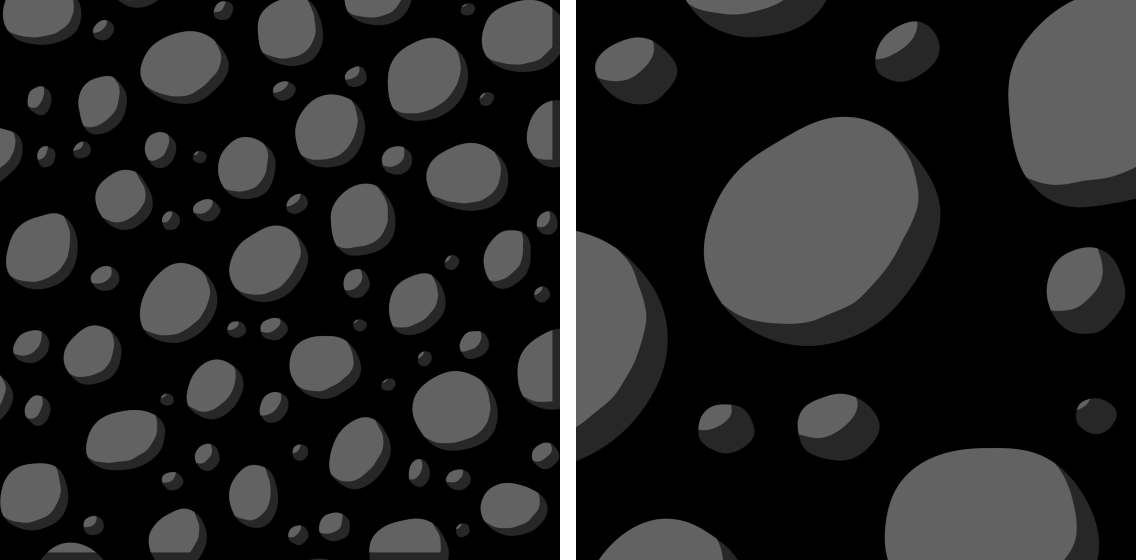
Left, the full canvas; right, a detail of the centre.
Give the GLSL for this pattern, as a Shadertoy shader.

```glsl
// Smooth grey pebbles on black: large stones sit in a turned, jittered lattice
// and smaller ones grow into the room left between them. Each stone is a dark
// body whose lit face is the same shape slid up and to the left.
#define BIG_CELL 0.190     // lattice step of the large stones
#define FILL_CELL 0.112    // lattice step of the small stones
#define LATTICE_TURN 0.42  // angle of the large lattice
#define GAP 0.016          // least space between stones
#define MIN_RADIUS 0.0125  // smaller stones are dropped
#define FILL_TRIES 24      // places tried for each small stone
#define WOBBLE 0.13        // unevenness of the outlines
#define FACE_SHIFT 0.0135  // slide of the lit face

const vec3 GROUND = vec3(0.0);
const vec3 SHADE = vec3(0.153);
const vec3 FACE = vec3(0.384);

vec2 hash2(vec2 p) {
    vec3 q = fract(p.xyx * vec3(0.1031, 0.1030, 0.0973));
    q += dot(q, q.yzx + 33.33);
    return fract((q.xx + q.yz) * q.zy);
}

mat2 turn(float angle) {
    float c = cos(angle), s = sin(angle);
    return mat2(c, -s, s, c);
}

float cornerSlope(vec2 corner, vec2 offset) {
    float angle = 6.2832 * hash2(corner).x;
    return dot(vec2(cos(angle), sin(angle)), offset);
}

float gradientNoise(vec2 p) {
    vec2 i = floor(p), f = p - i;
    vec2 u = f * f * f * (f * (f * 6.0 - 15.0) + 10.0);
    vec2 e = vec2(1.0, 0.0);
    float low = mix(cornerSlope(i, f), cornerSlope(i + e, f - e), u.x);
    float high = mix(cornerSlope(i + e.yx, f - e.yx), cornerSlope(i + 1.0, f - 1.0), u.x);
    return mix(low, high, u.y);
}

vec2 bigCellAt(vec2 p) {
    return floor(turn(LATTICE_TURN) * p / BIG_CELL);
}

// Stones are (centre, radius). A large one keeps inside its own cell.
vec3 bigStone(vec2 cell) {
    float room = 0.5 * (BIG_CELL - GAP);
    float radius = room * mix(0.6, 0.97, hash2(cell + 71.0).x);
    vec2 jitter = (2.0 * hash2(cell + 13.0) - 1.0) * (room - radius);
    vec2 centre = (cell + 0.5) * BIG_CELL + jitter;
    return vec3(turn(-LATTICE_TURN) * centre, radius);
}

// Of several random places in the cell, keep the one with the most room.
vec3 fillStone(vec2 cell) {
    float cap = FILL_CELL * mix(0.2, 0.45, hash2(cell + 37.0).x);
    vec3 best = vec3(0.0);
    for (int i = 0; i < FILL_TRIES; i++) {
        vec2 spot = hash2(cell + float(i) * vec2(17.0, 31.0) + 5.0);
        vec2 border = 0.5 - abs(spot - 0.5);
        vec2 centre = (cell + spot) * FILL_CELL;
        float radius = min(cap, FILL_CELL * min(border.x, border.y) - 0.5 * GAP);
        vec2 home = bigCellAt(centre);
        for (int k = 0; k < 9; k++) {
            vec3 big = bigStone(home + vec2(k % 3, k / 3) - 1.0);
            radius = min(radius, distance(centre, big.xy) - big.z - GAP);
        }
        if (radius > best.z) best = vec3(centre, radius);
    }
    return best;
}

// Approximate signed distance to a tilted, uneven oval.
float pebble(vec2 p, vec3 stone, vec2 seed) {
    vec2 h = hash2(seed + 91.0);
    float squash = mix(0.78, 0.95, h.x);
    vec2 q = turn(0.75 + 1.8 * (h.y - 0.5)) * (p - stone.xy) / stone.z;
    q.y /= squash;
    float len = length(q);
    vec2 rim = q / max(len, 0.001);
    float bump = gradientNoise(rim * 0.95 + seed * 7.31 + 0.37);
    return (len - 1.0 + WOBBLE * (0.45 - bump)) * stone.z * squash;
}

// Coverage of the body (x) and of its lit face (y).
vec2 drawStone(vec2 p, vec3 stone, vec2 seed, float pixel) {
    if (stone.z < MIN_RADIUS) return vec2(0.0);
    float body = pebble(p, stone, seed);
    float slid = pebble(p - FACE_SHIFT * vec2(-1.0, 1.0), stone, seed);
    slid += 0.0016 * gradientNoise(p * 45.0);
    return 1.0 - smoothstep(-0.7 * pixel, 0.7 * pixel, vec2(body, max(body, slid)));
}

void mainImage(out vec4 fragColor, in vec2 fragCoord) {
    float pixel = 1.0 / iResolution.y;
    vec2 p = fragCoord * pixel;

    vec2 bigCell = bigCellAt(p);
    vec2 fillCell = floor(p / FILL_CELL);
    vec2 cover = max(drawStone(p, bigStone(bigCell), bigCell, pixel),
                     drawStone(p, fillStone(fillCell), fillCell + 50.0, pixel));

    // The slid face layer leaves a bare strip along the right and lower border.
    float right = iResolution.x * pixel - p.x;
    cover.y *= smoothstep(-0.5 * pixel, 0.5 * pixel, min(right, p.y) - FACE_SHIFT);

    vec3 color = mix(GROUND, SHADE, cover.x);
    color = mix(color, FACE, cover.y);
    fragColor = vec4(color, 1.0);
}
```
